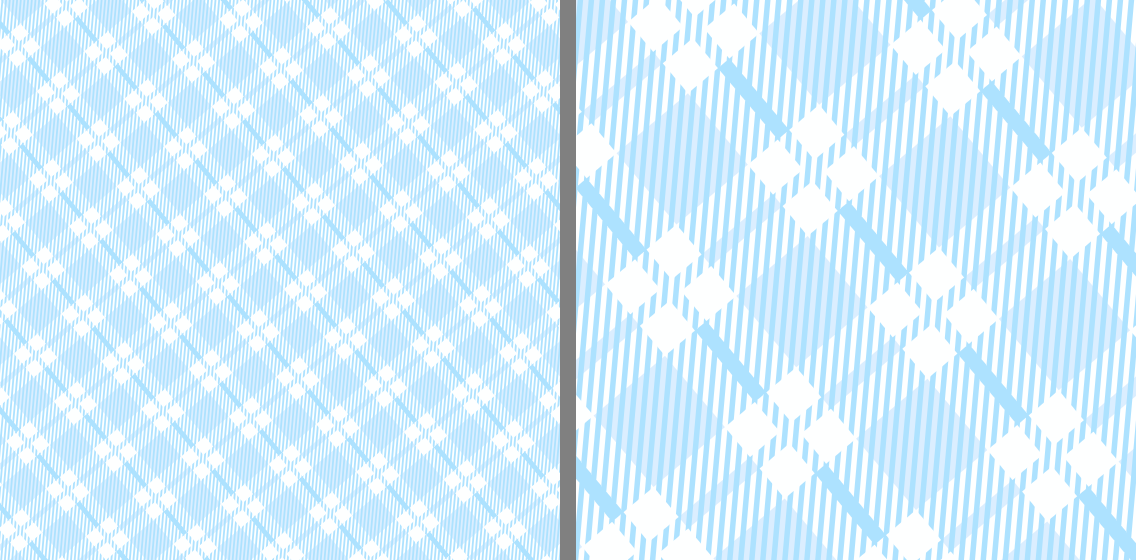
Left, the full canvas; right, a detail of the centre.
Give the GLSL for this pattern, as a WebGL 2 fragment shader.

```glsl
#version 300 es
precision highp float;

uniform vec2 u_resolution;
out vec4 fragColor;

// Coverage of a band centred on zero, softened over one pixel
float band(float x, float halfWidth, float pixel) {
    return clamp((halfWidth - abs(x)) / pixel + 0.5, 0.0, 1.0);
}

void main() {
    vec2 p = gl_FragCoord.xy / u_resolution.y;
    float pixel = 1.0 / (u_resolution.y * 0.1109);

    // Rotated square lattice, one unit per repeat
    float angle = radians(50.0);
    vec2 along = vec2(cos(angle), -sin(angle));
    vec2 across = vec2(sin(angle), cos(angle));
    vec2 cell = (p - vec2(0.461, 0.409)) / 0.1109;
    cell = vec2(dot(cell, along), dot(cell, across));

    // Thread bands in both directions: centre line, white pair, wide band
    vec2 d = abs(fract(cell + 0.5) - 0.5);
    vec2 line = vec2(band(d.x, 0.04, pixel), band(d.y, 0.04, pixel));
    vec2 wide = 1.0 - vec2(band(d.x, 0.25, pixel), band(d.y, 0.25, pixel));
    vec2 white = 1.0 - line - wide;

    // Diagonal twill: twelve ribs per repeat
    float rib = fract((cell.x + cell.y) * 12.0) - 0.5;
    float twill = band(rib, 0.25, pixel * 12.0 * sqrt(2.0));

    // Pale squares and cross lines lie between the ribs
    vec3 skyBlue = vec3(0.68, 0.885, 1.0);
    vec3 paleBlue = vec3(0.86, 0.935, 1.0);
    vec3 color = mix(vec3(0.995, 1.0, 1.0), paleBlue, wide.y * (1.0 - white.x));

    // Ribs leave the white diamonds clear; the strong line is solid
    float ribs = twill * (1.0 - white.x * white.y);
    color = mix(color, skyBlue, max(ribs, line.y * wide.x));
    fragColor = vec4(color, 1.0);
}
```
